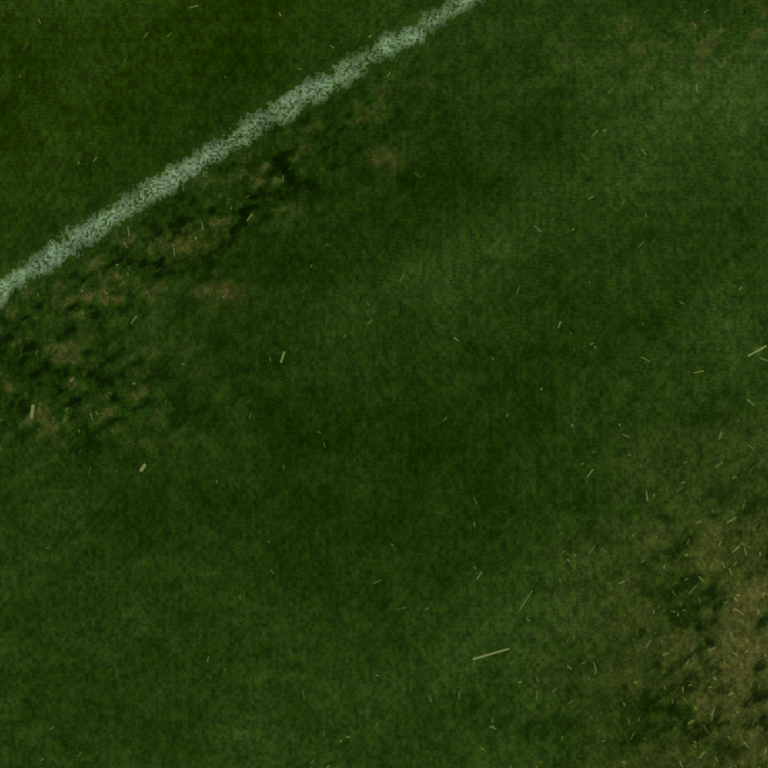
This texture is drawn by a three.js fragment shader. Its source:

```glsl
// Mown turf seen at a slant: a worn chalk line crosses the upper left corner,
// with faint mowing bands parallel to it and dry soil in the lower right.
// Layered value noise colours the grass; jittered cells scatter straw blades.
varying vec2 vUv;

float hash(vec2 p) {
  return fract(sin(dot(p, vec2(127.1, 311.7))) * 43758.545);
}

float noise(vec2 p) {
  vec2 i = floor(p), f = fract(p);
  f = f * f * (3.0 - 2.0 * f);
  return mix(mix(hash(i), hash(i + vec2(1.0, 0.0)), f.x),
             mix(hash(i + vec2(0.0, 1.0)), hash(i + 1.0), f.x), f.y);
}

float fbm(vec2 p) {
  float sum = 0.0, amp = 0.5;
  for (int i = 0; i < 5; i++) {
    sum += amp * noise(p);
    p = mat2(1.6, 1.2, -1.2, 1.6) * p + 7.3;
    amp *= 0.5;
  }
  return sum;
}

float segment(vec2 p, vec2 a, vec2 b) {
  vec2 d = b - a;
  return length(p - a - d * clamp(dot(p - a, d) / dot(d, d), 0.0, 1.0));
}

float blob(vec2 p, vec2 centre, vec2 size) {
  vec2 d = (p - centre) / size;
  return exp(-dot(d, d));
}

float band(float x, float centre, float width) {
  float d = (x - centre) / width;
  return exp(-d * d);
}

// One randomly turned blade per cell, kept where chance is below density
float blades(vec2 p, float scale, float density) {
  vec2 cell = floor(p * scale);
  float cover = 0.0;
  for (int j = -1; j <= 1; j++) {
    for (int i = -1; i <= 1; i++) {
      vec2 c = cell + vec2(float(i), float(j));
      vec2 root = (c + vec2(hash(c + 3.1), hash(c + 8.7))) / scale;
      float angle = 0.2 + 2.6 * hash(c + 15.2);
      float len = 0.002 + 0.01 * pow(hash(c + 21.4), 2.0);
      vec2 tip = root + len * vec2(cos(angle), sin(angle));
      float stroke = 1.0 - smoothstep(0.0003, 0.0022, segment(p, root, tip));
      float keep = step(hash(c + 31.9), density);
      cover = max(cover, keep * stroke * (0.3 + 0.7 * hash(c + 44.6)));
    }
  }
  return cover;
}

void main() {
  vec2 p = vUv;
  float across = p.y - 0.63 * p.x;
  vec2 mown = vec2(dot(p, vec2(0.85, 0.53)), dot(p, vec2(-0.53, 0.85)));

  float broad = fbm(p * 6.0 + 2.0) - 0.48;
  float clump = fbm(p * 26.0 + 11.0) - 0.48;
  float tuft = fbm(mown * vec2(55.0, 85.0) + 5.0) - 0.48;
  float fine = noise(p * vec2(230.0, 150.0)) - 0.5;
  float grain = noise(p * 370.0 + 17.0) - 0.5;

  // Mowing bands and broad shade
  float light = 0.4 + 0.6 * broad + 0.5 * clump + 0.45 * tuft;
  light += 0.25 * band(across, 0.29, 0.055) * smoothstep(0.2, 0.6, p.x);
  light += 0.22 * band(across, -0.01, 0.06) * smoothstep(0.55, 0.95, p.x);
  light += 0.2 * band(across, -0.22, 0.05) * smoothstep(0.3, 0.6, p.x);
  light -= 0.26 * blob(p, vec2(0.6, 0.77), vec2(0.2, 0.09));
  light -= 0.2 * blob(p, vec2(0.55, 0.46), vec2(0.24, 0.12));
  light -= 0.14 * blob(p, vec2(0.2, 0.93), vec2(0.22, 0.08));
  light += 0.2 * blob(p, vec2(0.93, 0.88), vec2(0.2, 0.15));
  light += 0.1 * blob(p, vec2(0.42, 0.14), vec2(0.25, 0.16));
  vec3 color = mix(vec3(0.075, 0.16, 0.0), vec3(0.19, 0.285, 0.095), clamp(light, 0.0, 1.0));
  color += vec3(0.012, 0.004, -0.012) * smoothstep(0.6, 0.8, across);

  // Dry ground: the corner, the trodden strip under the line, the top right
  float corner = blob(p, vec2(1.02, 0.12), vec2(0.24, 0.28));
  float strip = band(across, 0.54, 0.06) * (1.0 - smoothstep(0.3, 0.65, p.x));
  strip = max(strip, blob(p, vec2(0.08, 0.49), vec2(0.17, 0.07)));
  float topRight = blob(p, vec2(0.95, 0.95), vec2(0.22, 0.08));
  float patchy = smoothstep(0.0, 0.3, 0.6 * clump + 0.9 * tuft);
  float dry = corner * (0.55 + 1.1 * clump + 0.9 * tuft) + (0.75 * strip + 0.45 * topRight) * patchy;
  dry += 0.5 * blob(p, vec2(0.5, 0.79), vec2(0.025, 0.014)) * (0.7 + 2.0 * tuft);
  dry += 0.55 * blob(p, vec2(0.24, 0.685), vec2(0.04, 0.018)) * (0.7 + 2.0 * tuft);
  dry += 0.55 * blob(p, vec2(0.29, 0.62), vec2(0.04, 0.02)) * (0.7 + 2.0 * tuft);
  color = mix(color, vec3(0.32, 0.3, 0.145), clamp(dry, 0.0, 0.85));
  color *= 1.0 - 0.5 * max(strip, 0.7 * corner) * smoothstep(0.04, 0.25, -tuft - 0.4 * clump);

  // Fine grass texture
  color *= 1.0 + 0.34 * fine + 0.3 * grain;

  // Scattered straw, then a few longer stems
  float straw = 0.55 * blades(p, 34.0, 0.02 + 0.5 * corner + 0.12 * strip);
  straw = max(straw, 0.5 * blades(p + 0.37, 60.0, 0.02 + 0.45 * corner + 0.08 * strip));
  float stem = segment(p, vec2(0.617, 0.142), vec2(0.662, 0.155));
  stem = min(stem, segment(p, vec2(0.676, 0.205), vec2(0.693, 0.231)) + 0.001);
  stem = min(stem, segment(p, vec2(0.975, 0.537), vec2(0.997, 0.549)));
  stem = min(stem, segment(p, vec2(0.184, 0.388), vec2(0.188, 0.394)) - 0.001);
  stem = min(stem, segment(p, vec2(0.041, 0.458), vec2(0.043, 0.471)) - 0.001);
  stem = min(stem, segment(p, vec2(0.366, 0.529), vec2(0.37, 0.541)));
  straw = max(straw, 0.75 - 0.75 * smoothstep(0.0002, 0.0027, stem));
  color = mix(color, vec3(0.55, 0.56, 0.35), straw);

  // Worn chalk line, gently bowed, with ragged edges
  float offset = (p.y - 0.623 - 0.66 * p.x + 0.07 * p.x * p.x) * 0.85;
  float ragged = 0.01 * (noise(p * 60.0) - 0.5) + 0.014 * fine + 0.012 * grain;
  float chalk = 1.0 - smoothstep(0.008, 0.019, abs(offset) + ragged + 0.004 * p.x);
  float wear = 0.85 + 0.6 * clump + 0.5 * fine + 0.5 * grain;
  vec3 chalkColor = vec3(0.41, 0.5, 0.37) * (1.0 + 0.4 * grain + 0.4 * tuft);
  color = mix(color, chalkColor, chalk * clamp(wear, 0.0, 1.0));

  gl_FragColor = vec4(clamp(color, 0.0, 1.0), 1.0);
}
```
